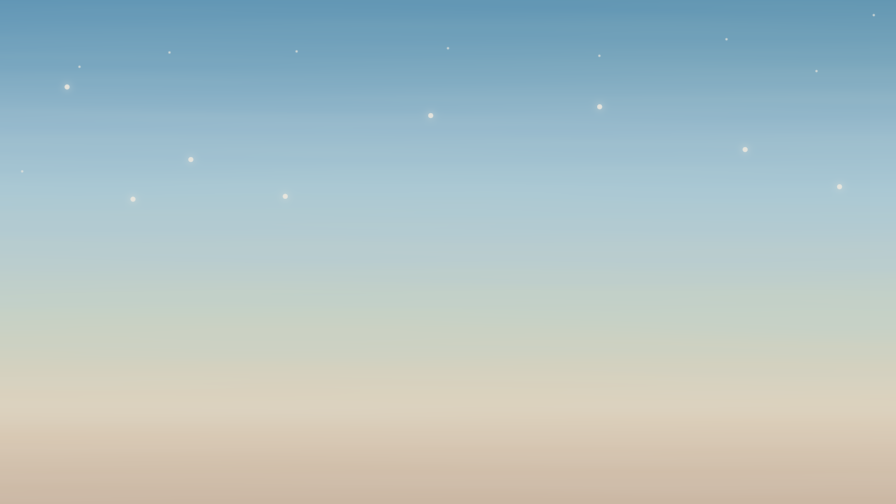
Give the GLSL for this background, as a WebGL 2 fragment shader.

```glsl
#version 300 es
precision highp float;

uniform vec2 u_resolution;
out vec4 fragColor;

#define TAU 6.2831853
#define STREAK_SCALE vec2(1.6, 34.0)
#define STREAK_SHIFT 0.016
#define STREAK_TINT 0.008
#define HAZE_HEIGHT 0.19
#define HAZE_GAIN 0.022
#define STAR_COLOR vec3(0.93, 0.91, 0.87)
#define LARGE_COUNT 8
#define LARGE_RADIUS 0.0052
#define SMALL_COUNT 9
#define SMALL_RADIUS 0.0021

// Sky colours at equal steps, from zenith to ground
const vec3 SKY[9] = vec3[9](
    vec3(0.385, 0.590, 0.705), vec3(0.480, 0.655, 0.745),
    vec3(0.595, 0.730, 0.800), vec3(0.668, 0.785, 0.828),
    vec3(0.722, 0.800, 0.812), vec3(0.775, 0.820, 0.775),
    vec3(0.835, 0.817, 0.745), vec3(0.840, 0.778, 0.698),
    vec3(0.795, 0.720, 0.645));

vec2 hashGradient(vec2 cell) {
    float angle = TAU * fract(sin(dot(cell, vec2(127.1, 311.7))) * 43758.5);
    return vec2(cos(angle), sin(angle));
}

float gradientNoise(vec2 p) {
    vec2 i = floor(p), f = p - i;
    vec2 w = f * f * f * (f * (f * 6.0 - 15.0) + 10.0);
    vec2 e = vec2(1.0, 0.0);
    float a = dot(hashGradient(i), f);
    float b = dot(hashGradient(i + e.xy), f - e.xy);
    float c = dot(hashGradient(i + e.yx), f - e.yx);
    float d = dot(hashGradient(i + e.xx), f - e.xx);
    return mix(mix(a, b, w.x), mix(c, d, w.x), w.y);
}

vec3 skyColor(float depth) {
    float s = clamp(depth, 0.0, 1.0) * 8.0;
    int i = min(int(s), 7);
    return mix(SKY[i], SKY[i + 1], s - float(i));
}

// Large stars: columns bunched by a cosine, heights on a damped wave
vec2 largeStar(float i) {
    float column = (i + 0.5) / float(LARGE_COUNT);
    float x = column - 0.05 + 0.07 * cos(TAU * 1.2 * column);
    float zigzag = 0.1 * cos(0.5 * TAU * i) * exp(-0.4 * i);
    return vec2(x, 0.72 + 0.09 * cos(TAU * 1.4 * (x - 0.62)) + zigzag);
}

// Small stars: columns pushed to the sides, heights near the top
vec2 smallStar(float i) {
    float column = (i + 0.5) / float(SMALL_COUNT);
    float x = column - 0.09 * sin(TAU * column);
    float zigzag = 0.07 * cos(0.5 * TAU * i) * pow(i / 8.0, 4.0);
    return vec2(x, 0.9 - 0.24 * exp(-2.0 * i) + zigzag);
}

float disc(float dist, float radius, float pixel) {
    float soft = max(pixel, 0.3 * radius);
    return 1.0 - smoothstep(radius - soft, radius + soft, dist);
}

void main() {
    vec2 uv = gl_FragCoord.xy / u_resolution;
    vec2 aspect = vec2(u_resolution.x / u_resolution.y, 1.0);
    float pixel = 1.0 / u_resolution.y;

    // Gradient with thin, nearly level streaks
    vec2 p = (uv + vec2(0.0, 0.01 * uv.x)) * STREAK_SCALE;
    float streak = gradientNoise(p) + 0.5 * gradientNoise(p * 2.1 + 7.3);
    float depth = 1.0 - uv.y + STREAK_SHIFT * streak;
    vec3 color = skyColor(depth);
    color += STREAK_TINT * streak * vec3(0.3, 0.1, -0.6);

    // Pale haze above the ground and a greener upper right
    float haze = (uv.y - HAZE_HEIGHT) / 0.05;
    color += HAZE_GAIN * exp(-haze * haze);
    color += vec3(0.01, 0.005, -0.012) * (uv.x - 0.5) * smoothstep(0.6, 1.0, uv.y);

    // Stars with a faint glow around the large ones
    float light = 0.0;
    for (int i = 0; i < LARGE_COUNT; i++) {
        float dist = length((uv - largeStar(float(i))) * aspect);
        float glow = 0.16 * exp(-dist * dist / (5.0 * LARGE_RADIUS * LARGE_RADIUS));
        light = max(light, max(0.9 * disc(dist, LARGE_RADIUS, pixel), glow));
    }
    for (int i = 0; i < SMALL_COUNT; i++) {
        float dist = length((uv - smallStar(float(i))) * aspect);
        light = max(light, 0.75 * disc(dist, SMALL_RADIUS, pixel));
    }
    fragColor = vec4(mix(color, STAR_COLOR, light), 1.0);
}
```
